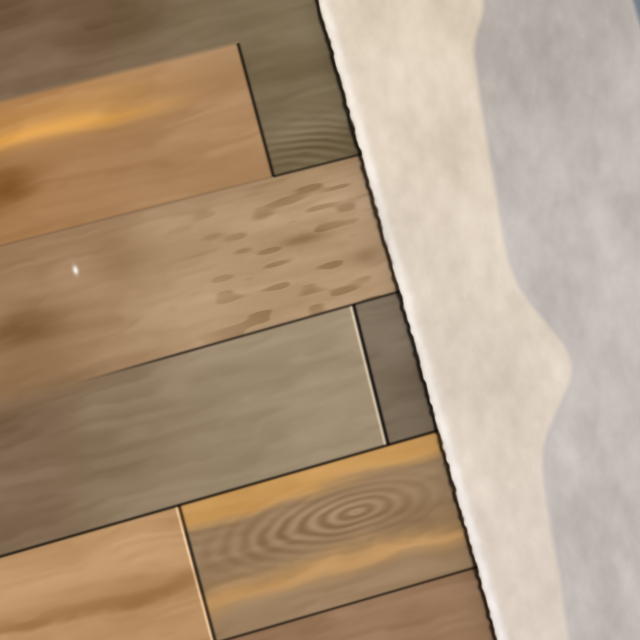
Give the GLSL for this texture, as a Shadertoy shader.

```glsl
// Slanted wooden floor planks beside a pale cloth with a wavy grey shadow.

float hash(vec2 p) {
    vec3 h = fract(vec3(p.xyx) * 0.1031);
    h += dot(h, h.yzx + 33.33);
    return fract((h.x + h.y) * h.z);
}

float noise(vec2 p) {
    vec2 i = floor(p), f = fract(p);
    f = f * f * (3.0 - 2.0 * f);
    return mix(mix(hash(i), hash(i + vec2(1, 0)), f.x),
               mix(hash(i + vec2(0, 1)), hash(i + vec2(1, 1)), f.x), f.y);
}

float fbm(vec2 p) {
    float sum = 0.0, amp = 0.5;
    for (int i = 0; i < 5; i++) {
        sum += amp * noise(p);
        p = mat2(1.6, 1.2, -1.2, 1.6) * p + 7.3;
        amp *= 0.5;
    }
    return sum;
}

float edge(float d) { return smoothstep(-0.0018, 0.0018, d); }
float band(float d, float w) { return exp(-d * d / (w * w)); }

// Soft blob stretched along the planks
float blob(vec2 q, vec2 center, vec2 size) {
    q -= center;
    vec2 r = vec2(0.963 * q.x - 0.27 * q.y, 0.27 * q.x + 0.963 * q.y) / size;
    return exp(-dot(r, r));
}

vec3 planks(vec2 q) {
    vec2 along = vec2(q.x - 0.27 * q.y, q.y + 0.27 * q.x);
    float cloud = fbm(along * vec2(6, 13)) - 0.48;
    float grain = noise(along * vec2(9, 110) + cloud * 5.0) - 0.5;
    float fleck = smoothstep(0.64, 0.85, noise(along * vec2(22, 85) + 4.0));

    // Signed distances: rows grow downward, joints grow to the right
    float row1 = q.y - 0.159 + 0.246 * q.x;
    float row2 = q.y - 0.384 + 0.253 * q.x;
    float row3 = q.y - 0.632 + 0.283 * q.x;
    float row4 = q.y - 0.870 + 0.288 * q.x;
    float row5 = q.y - 1.102 + 0.290 * q.x;
    float joint1 = q.x - 0.375 - 0.267 * (q.y - 0.08);
    float joint2 = q.x - 0.553 - 0.248 * (q.y - 0.478);
    float joint3 = q.x - 0.277 - 0.267 * (q.y - 0.79);

    // Dark top plank with arched grain at its lower end
    vec3 col = mix(vec3(0.45, 0.36, 0.27), vec3(0.47, 0.41, 0.31), smoothstep(0.1, 0.45, q.x));
    float arch = length((q - vec2(0.47, 0.31)) * vec2(0.55, 1.0));
    col += 0.045 * sin(arch * 480.0 + cloud * 12.0) * blob(q, vec2(0.485, 0.225), vec2(0.07, 0.04));

    // Amber plank with a glowing streak
    vec3 amber = mix(vec3(0.64, 0.47, 0.31), vec3(0.68, 0.53, 0.38), smoothstep(0.0, 0.35, q.x));
    float fade = 1.0 - smoothstep(0.12, 0.36, q.x);
    amber += vec3(0.17, 0.12, 0.01) * band(row1 - 0.066 + cloud * 0.02, 0.013) * fade;
    amber += vec3(0.07, 0.04, -0.02) * band(row1 - 0.04, 0.035) * fade;
    col = mix(col, amber, smoothstep(-0.006, 0.006, row1) * edge(-joint1));

    // Tan plank, then grey plank and its short neighbour
    vec3 tan1 = mix(vec3(0.60, 0.47, 0.34), vec3(0.69, 0.57, 0.44), smoothstep(0.0, 0.35, q.x));
    tan1 -= 0.10 * fleck * smoothstep(0.2, 0.45, q.x);
    col = mix(col, tan1, edge(row2));
    vec3 grey = mix(vec3(0.50, 0.41, 0.32), vec3(0.61, 0.54, 0.44), smoothstep(0.0, 0.42, q.x));
    grey = mix(grey, vec3(0.47, 0.41, 0.34), edge(joint2));
    col = mix(col, grey, mix(smoothstep(-0.03, 0.03, row3), edge(row3), smoothstep(0.1, 0.2, q.x)));

    // Bottom row: pale plank on the left, ringed plank on the right
    vec3 pale = vec3(0.73, 0.57, 0.40) - 0.10 * band(row4 - 0.115 + cloud * 0.05, 0.012);
    vec3 ringed = mix(vec3(0.79, 0.60, 0.36), vec3(0.58, 0.47, 0.35),
                      smoothstep(0.025, 0.06, row4 + cloud * 0.08));
    vec2 k = q - vec2(0.555, 0.80);
    vec2 knot = vec2(0.96 * k.x - 0.28 * k.y, 0.28 * k.x + 0.96 * k.y);
    float rings = sin(length(knot * vec2(0.32, 1.0)) * 620.0 + cloud * 9.0);
    ringed += 0.065 * rings * exp(-pow(knot.x + 0.06, 2.0) / 0.022 - knot.y * knot.y / 0.0011);
    ringed += vec3(0.17, 0.11, 0.03) * band(row4 - 0.165 + cloud * 0.08, 0.024);
    ringed = mix(ringed, vec3(0.56, 0.43, 0.32), edge(row5));
    col = mix(col, mix(pale, ringed, edge(joint3)), edge(row4));

    // Grain, knots and stains
    col += cloud * 0.15 + grain * 0.045;
    col -= 0.13 * blob(q, vec2(0.01, 0.29), vec2(0.05, 0.03));
    col -= 0.12 * blob(q, vec2(0.045, 0.515), vec2(0.06, 0.03));
    col -= 0.07 * blob(q, vec2(0.19, 0.41), vec2(0.05, 0.05));
    col -= 0.14 * blob(q, vec2(0.475, 0.373), vec2(0.035, 0.009));
    col -= 0.08 * blob(q, vec2(0.575, 0.40), vec2(0.025, 0.014));

    // Seams and lit bevels
    float in1 = edge(row1) * edge(-row2);
    float in2 = edge(row3) * edge(-row4);
    float in3 = edge(row4);
    col *= 1.0 - 0.65 * band(joint1, 0.003) * in1;
    col *= 1.0 - 0.75 * band(joint2, 0.003) * in2;
    col *= 1.0 - 0.60 * band(joint3 - 0.003, 0.003) * in3;
    col += 0.20 * (band(joint2 + 0.005, 0.0025) * in2 + band(joint3 + 0.002, 0.0025) * in3);
    col *= 1.0 - band(row2, 0.0025) * mix(0.12, 0.5, edge(joint1));
    col *= 1.0 - 0.55 * band(row3, 0.0025) * smoothstep(0.1, 0.3, q.x);
    col *= 1.0 - 0.65 * band(row4, 0.0027);
    col *= 1.0 - 0.55 * band(row5, 0.0025) * edge(joint3);
    return mix(col, vec3(0.96), blob(q, vec2(0.118, 0.422), vec2(0.004, 0.007)));
}

vec3 cloth(vec2 q, float side) {
    float fold = fbm(vec2(q.x - 0.28 * q.y, q.y * 0.45) * 19.0) - 0.48;
    float weave = fbm(q * vec2(55, 38)) - 0.48;
    vec3 cream = mix(vec3(0.87, 0.81, 0.73), vec3(0.86, 0.81, 0.76), q.y);
    vec3 shade = mix(vec3(0.72, 0.69, 0.66), vec3(0.76, 0.73, 0.71), smoothstep(0.0, 0.5, q.y));
    float bump = 0.073 * band(q.y - 0.568, 0.092) + 0.03 * band(q.y, 0.05);
    float border = q.x - 0.725 - 0.165 * q.y - bump + weave * 0.006;
    vec3 col = mix(cream, shade, smoothstep(-0.006, 0.006, border));
    col += fold * 0.12 + weave * 0.07;
    col += vec3(0.07, 0.09, 0.12) * band(side - 0.008, 0.009);
    return mix(col, vec3(0.46, 0.49, 0.53), smoothstep(0.0, 0.012, q.x - 0.983 - 0.3 * q.y));
}

void mainImage(out vec4 fragColor, in vec2 fragCoord) {
    vec2 q = fragCoord / iResolution.xy;
    q.y = 1.0 - q.y; // measured downward from the top edge
    float side = q.x - 0.497 - 0.28 * q.y + 0.003 * (noise(q * 110.0) - 0.5);
    vec3 wood = planks(q) * (1.0 - 0.15 * exp(-abs(side) * 60.0));
    vec3 col = mix(wood, cloth(q, side), edge(side));
    col *= 1.0 - 0.68 * band(side + 0.003, 0.0035);
    fragColor = vec4(clamp(col, 0.0, 1.0), 1.0);
}
```
